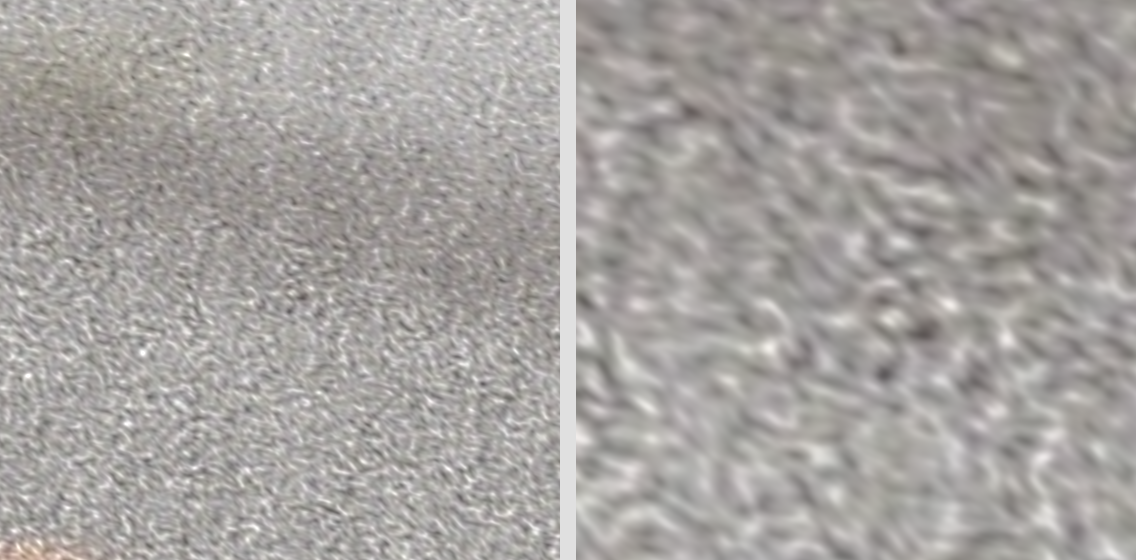
Left, the full canvas; right, a detail of the centre.
This texture is drawn by a Shadertoy shader. Its source:

```glsl
// Weathered grey asphalt: soft slanted flecks crossed by a broad dim band.

const vec3 SUNLIT_GREY = vec3(0.708, 0.700, 0.695);
const vec3 SHADE_GREY  = vec3(0.598, 0.578, 0.567);
const vec3 NEAR_GREY   = vec3(0.669, 0.659, 0.650);
const vec3 OLIVE_TINT  = vec3(-0.025, -0.03, -0.06);
const vec3 CLAY_TINT   = vec3(0.12, 0.02, -0.03);
const vec3 GREEN_AXIS  = vec3(-0.5, 0.5, -0.3);
const vec3 YELLOW_AXIS = vec3(0.35, 0.25, -0.9);

// Integer hash of a lattice cell, giving a unit gradient.
vec2 cellGradient(vec2 cell, uint seed) {
    uvec2 k = uvec2(ivec2(cell));
    uint h = k.x * 1597u ^ k.y * 51749u ^ seed * 7919u;
    h = (h ^ (h >> 15)) * 73244475u;
    h = (h ^ (h >> 13)) * 73244475u;
    h ^= h >> 16;
    float angle = float(h & 65535u) * 6.28318 / 65536.0;
    return vec2(cos(angle), sin(angle));
}

float gradientNoise(vec2 p, uint seed) {
    vec2 cell = floor(p), f = p - cell;
    vec2 u = f * f * f * (f * (f * 6.0 - 15.0) + 10.0);
    vec2 e = vec2(0.0, 1.0);
    float a = dot(cellGradient(cell, seed), f);
    float b = dot(cellGradient(cell + e.yx, seed), f - e.yx);
    float c = dot(cellGradient(cell + e.xy, seed), f - e.xy);
    float d = dot(cellGradient(cell + e.yy, seed), f - e.yy);
    return mix(mix(a, b, u.x), mix(c, d, u.x), u.y);
}

vec2 rotate(vec2 p, float angle) {
    float c = cos(angle), s = sin(angle);
    return vec2(c * p.x + s * p.y, c * p.y - s * p.x);
}

// Short flecks stretched along one direction.
float slantedGrain(vec2 p, float angle, vec2 frequency, uint seed) {
    vec2 q = rotate(p, angle) * frequency;
    float coarse = gradientNoise(q, seed);
    float fine = gradientNoise(q * 1.6 + 9.3, seed + 1u);
    return 0.92 * coarse + 0.36 * fine;
}

// Two fleck directions blended in patches at constant strength.
float crossedGrain(vec2 p, float steepness) {
    vec2 warp = vec2(gradientNoise(p * 28.0, 11u), gradientNoise(p * 28.0, 12u));
    vec2 q = p + 0.003 * warp;
    float patches = gradientNoise(p * 18.0, 13u) * 1.6;
    float m = smoothstep(0.0, 1.0, steepness + patches);
    float flatGrain = slantedGrain(q, -0.28, vec2(47.0, 86.0), 21u);
    float steepGrain = slantedGrain(q, -0.72, vec2(47.0, 84.0), 31u);
    return mix(flatGrain, steepGrain, m) / length(vec2(1.0 - m, m));
}

// Quiets weak grain and lifts strong flecks, bright ones a little more.
float sparseFlecks(float grain, float sparsity) {
    float base = mix(1.0, 0.6, sparsity);
    float gain = mix(0.2, 1.5, sparsity);
    return grain * (base + gain * abs(grain)) + 0.3 * (grain * grain - 0.045);
}

float softSpot(vec2 p, vec2 centre, vec2 radius) {
    vec2 d = (p - centre) / radius;
    return exp(-dot(d, d));
}

// Height above the sloping centre line of the dim band.
float bandHeight(vec2 p) {
    float wobble = 0.05 * gradientNoise(p * 4.0, 41u);
    return p.y - 0.74 + 0.2 * p.x + wobble;
}

vec3 groundColour(vec2 p, float height, float band) {
    vec3 open = mix(NEAR_GREY, SUNLIT_GREY, smoothstep(-0.05, 0.2, height));
    vec3 ground = mix(open, SHADE_GREY, band);
    ground += 0.03 * softSpot(p, vec2(1.0, 1.0), vec2(0.4, 0.2));
    ground += OLIVE_TINT * softSpot(p, vec2(0.16, 0.87), vec2(0.25, 0.1));
    ground += CLAY_TINT * softSpot(p, vec2(0.05, 0.0), vec2(0.12, 0.035));
    return ground + 0.05 * gradientNoise(p * 9.0, 42u);
}

// Faint blotches of colour, wider than the flecks.
vec3 colourBlotches(vec2 p) {
    float green = gradientNoise(p * 34.0, 51u);
    float yellow = gradientNoise(p * 26.0, 52u);
    return 0.026 * (green * GREEN_AXIS + yellow * YELLOW_AXIS);
}

void mainImage(out vec4 fragColor, in vec2 fragCoord) {
    vec2 p = fragCoord / iResolution.xy;
    float height = bandHeight(p);
    float band = exp(-pow(height / 0.15, 2.0));

    // Flecks crowd the foreground and thin out within the band.
    float nearness = smoothstep(0.1, -0.25, height);
    float contrast = mix(0.21, 0.31, nearness) - 0.02 * band;
    contrast *= 1.0 + 0.6 * gradientNoise(p * 16.0, 61u);

    float grain = crossedGrain(p, mix(0.25, 0.6, nearness));
    float flecks = sparseFlecks(grain, mix(0.85, 0.3, nearness));

    vec3 colour = groundColour(p, height, band) + colourBlotches(p);
    fragColor = vec4(clamp(colour + contrast * flecks, 0.0, 1.0), 1.0);
}
```
